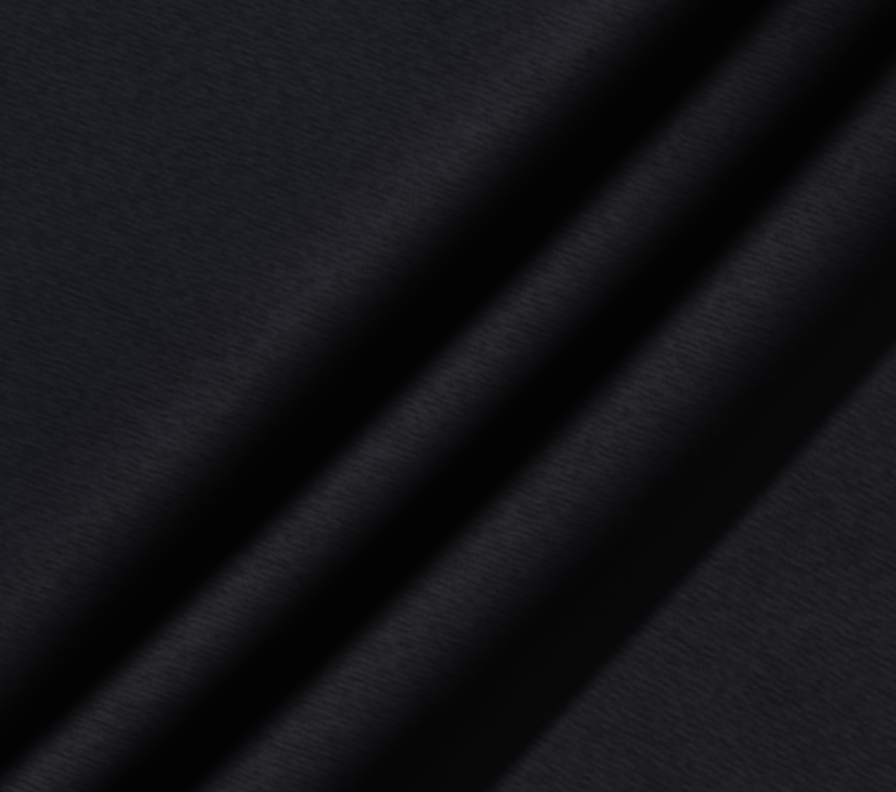
Give the GLSL for this texture, as a Shadertoy shader.

```glsl
// Dark knitted cloth with three soft diagonal folds and a cast shadow.

float hash(vec2 cell) {
    vec3 q = fract(vec3(cell.xyx) * 0.1031);
    q += dot(q, q.yzx + 33.33);
    return fract((q.x + q.y) * q.z);
}

float valueNoise(vec2 p) {
    vec2 cell = floor(p);
    vec2 f = fract(p);
    f = f * f * (3.0 - 2.0 * f);
    float low = mix(hash(cell), hash(cell + vec2(1.0, 0.0)), f.x);
    float high = mix(hash(cell + vec2(0.0, 1.0)), hash(cell + 1.0), f.x);
    return mix(low, high, f.y);
}

vec2 rotate(vec2 p, float angle) {
    float c = cos(angle);
    float s = sin(angle);
    return vec2(c * p.x + s * p.y, c * p.y - s * p.x);
}

// Horizontal distance to the right of a gently bent diagonal.
float fromCurve(vec2 p, float start, float slope, float bend) {
    return p.x - (start + slope * p.y + bend * p.y * p.y);
}

// Quick rise at the fold edge, then a slow roll into shade.
float foldLight(float d, float rise, float crest, float shade) {
    return smoothstep(-0.018, rise, d) * (1.0 - smoothstep(crest, shade, d));
}

// Fine slanted ribs broken into uneven stitches, centred on zero.
float knit(vec2 p, float angle, float ribCount, float detail) {
    vec2 q = rotate(p, angle);
    q.y += 0.003 * (valueNoise(q * 45.0) - 0.5);
    float ribs = sin(6.28318 * ribCount * q.y);
    float stitches = valueNoise(q * vec2(95.0, 230.0)) - 0.5;
    float fuzz = valueNoise(p * 330.0) - 0.5;
    return detail * (0.07 * ribs + 0.30 * stitches + 0.18 * fuzz);
}

void mainImage(out vec4 fragColor, in vec2 fragCoord) {
    vec2 p = fragCoord / iResolution.y;
    float detail = smoothstep(120.0, 420.0, iResolution.y);

    // Fold lines, from upper left to lower right
    float firstCrest = fromCurve(p, -0.19, 0.92, 0.05);
    float secondEdge = fromCurve(p, -0.02, 1.08, -0.08);
    float thirdEdge = fromCurve(p, 0.243, 1.06, -0.11);
    float shadowEdge = fromCurve(p, 0.62, 0.93, -0.04);

    // Flat cloth that rolls over the first fold
    float crestGlow = exp(-pow((firstCrest + 0.01) / 0.075, 2.0));
    float leftLevel = 0.090 + 0.012 * smoothstep(0.3, 1.0, p.y)
                    + 0.026 * crestGlow * smoothstep(0.05, 0.45, p.y);
    float left = leftLevel * (1.0 - smoothstep(-0.015, 0.135, firstCrest));

    // Two free folds, fading toward the top
    float secondLevel = mix(0.125, 0.085, smoothstep(0.55, 1.0, p.y));
    float second = secondLevel * foldLight(secondEdge, 0.042, 0.045, 0.175);
    float thirdLevel = mix(0.122, 0.098, smoothstep(0.6, 1.0, p.y));
    float third = thirdLevel * foldLight(thirdEdge, 0.046, 0.055, 0.235);

    // Flat cloth beyond the cast shadow, with faint fill inside it
    float right = 0.102 * smoothstep(-0.016, 0.018, shadowEdge);
    float fill = 0.020 * smoothstep(-0.20, -0.04, shadowEdge)
               * (1.0 - smoothstep(-0.016, 0.018, shadowEdge));

    float light = left + second + third + right + fill;

    // Weave and slow unevenness scale with the light they catch
    float onRight = smoothstep(-0.2, 0.0, shadowEdge);
    float weave = mix(knit(p, -0.35, 125.0, detail),
                      knit(p, -0.50, 105.0, detail), onRight);
    float mottling = 0.10 * (valueNoise(p * 9.0) - 0.5);
    light *= 1.0 + weave + mottling;

    // Cool tint on the left, more neutral on the right
    vec3 coolTint = vec3(0.94, 0.98, 1.18);
    vec3 neutralTint = vec3(0.99, 0.98, 1.11);
    vec3 tint = mix(coolTint, neutralTint, smoothstep(-0.25, 0.1, firstCrest));
    vec3 color = vec3(0.013, 0.013, 0.016) + light * tint;

    fragColor = vec4(color, 1.0);
}
```
